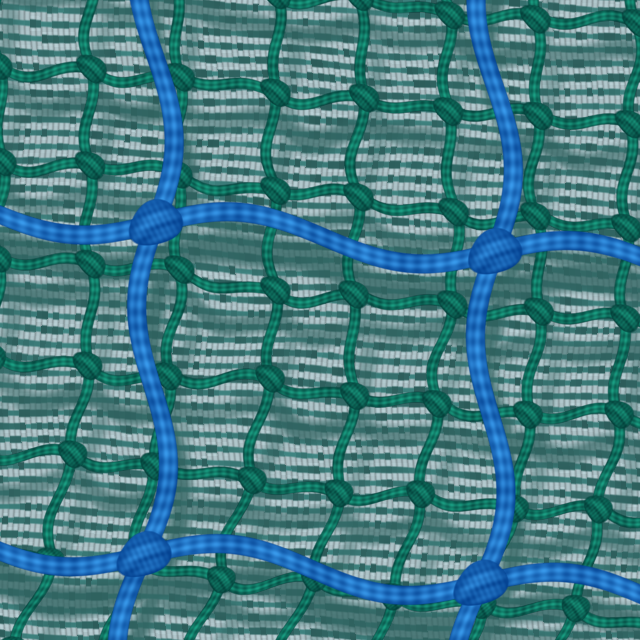
Give the GLSL for this pattern, as a WebGL 2 fragment shader.

```glsl
#version 300 es
precision highp float;
// Draws a wide blue rope net over a fine green knotted net, on a pale ribbed mesh with soft shadows.
uniform vec2 u_resolution;
out vec4 fragColor;

const float PI = 3.14159265;
const vec2 BLUE_CELL = vec2(0.53, 0.52);
const vec2 GREEN_CELL = vec2(0.1415, 0.1535);
const vec3 BLUE_SWAY = vec3(0.0, 0.0, 0.055);    // jitter, bow, swing
const vec3 GREEN_SWAY = vec3(0.14, -0.12, -0.045);
const vec3 BLUE_DARK = vec3(0.01, 0.25, 0.56);
const vec3 BLUE_LIGHT = vec3(0.22, 0.60, 0.92);
const vec3 GREEN_DARK = vec3(0.01, 0.24, 0.22);
const vec3 GREEN_LIGHT = vec3(0.10, 0.62, 0.51);
const vec3 MESH_LIGHT = vec3(0.70, 0.79, 0.81);
const vec3 MESH_GAP = vec3(0.20, 0.42, 0.41);
const vec3 SHADOW = vec3(0.19, 0.39, 0.38);

float hash(vec2 p) {
    p = fract(p * vec2(0.1031, 0.1137));
    p += dot(p, p.yx + 33.33);
    return fract((p.x + p.y) * p.x * 91.7);
}

float ripple(vec2 p) {
    return (sin(p.x * 13.0 + 4.0 * sin(p.y * 9.0)) + sin(p.x * 29.0 - p.y * 17.0)) * 0.5;
}

// Sideways drift of one cord, in cells; jitter sits at the knots, bow and swing between them.
float wander(float s, float line, float seed, vec3 sway) {
    float i = floor(s), u = fract(s);
    float a = hash(vec2(i, line) + seed), b = hash(vec2(i + 1.0, line) + seed);
    float bow = hash(vec2(line, i) + seed + 7.0) - 0.15;
    return sway.x * (mix(a, b, u * u * (3.0 - 2.0 * u)) - 0.5)
         + sway.y * bow * sin(PI * u) + sway.z * sin(2.0 * PI * u);
}

// Signed distances to the nearest vertical (x) and horizontal (y) cord.
vec2 netDistance(vec2 q, vec2 cell, float seed, vec3 sway) {
    vec2 line = round(q);
    vec2 drift = vec2(wander(q.y, line.x, seed, sway), wander(q.x, line.y, seed + 19.0, sway));
    return (q - line - drift) * cell;
}

// Offset from the nearest knot centre.
vec2 knotOffset(vec2 q, vec2 cell, float seed, vec3 sway) {
    vec2 k = round(q);
    vec2 drift = vec2(wander(k.y, k.x, seed, sway), wander(k.x, k.y, seed + 19.0, sway));
    return (q - k - drift) * cell;
}

// Lattice coordinates, sheared by the slope and leaning left near the bottom.
vec2 lattice(vec2 p, vec2 origin, vec2 cell, float slope, float bend) {
    float low = max(0.58 - p.y, 0.0);
    vec2 o = p - origin;
    return vec2(o.x + bend * low * low, o.y + slope * o.x) / cell;
}
vec2 blueLattice(vec2 p) { return lattice(p, vec2(0.243, 0.651), BLUE_CELL, 0.085, 0.09); }
vec2 greenLattice(vec2 p) { return lattice(p, vec2(-0.002, 0.909), GREEN_CELL, 0.107, 0.33); }

// Round braided cord: d across, s along.
vec3 drawCord(vec3 under, float d, float s, float w, vec3 dark, vec3 light, float px) {
    float t = clamp(d / w, -1.0, 1.0), k = s / w * 1.9;
    float braid = sin(k + 3.5 * t) * sin(k * 1.13 - 3.5 * t);
    float tone = sqrt(1.0 - t * t) * (0.62 + 0.32 * braid) + 0.08 * sin(k * 0.37);
    return mix(under, mix(dark, light, clamp(tone, 0.0, 1.0)), 1.0 - smoothstep(w - px, w + px, abs(d)));
}

// Tilted lump of wound strands.
vec3 drawKnot(vec3 under, vec2 o, vec2 radius, float tilt, vec3 dark, vec3 light, float px) {
    float c = cos(tilt), s = sin(tilt), edge = px / radius.y;
    vec2 n = vec2(c * o.x + s * o.y, c * o.y - s * o.x) / radius;
    float r = length(n) * (1.0 + 0.07 * sin(3.0 * atan(n.y, n.x) + 1.0));
    float strands = sin(7.0 * n.y + 3.0 * n.x * n.x) * 0.5 + 0.5;
    float fibre = sin(17.0 * n.x + 8.0 * n.y) * sin(13.0 * n.x - 9.0 * n.y);
    float tone = sqrt(max(1.0 - r * r, 0.0)) * (0.3 + 0.4 * strands + 0.18 * fibre) + 0.1 * n.y;
    return mix(under, mix(dark, light, clamp(tone, 0.0, 1.0)), 1.0 - smoothstep(1.0 - edge, 1.0 + edge, r));
}

vec3 drawNet(vec3 color, vec2 p, vec2 q, vec2 cell, float seed, vec3 sway, float w,
             vec2 knot, float tilt, vec3 dark, vec3 light, float px) {
    vec2 d = netDistance(q, cell, seed, sway);
    color = drawCord(color, d.x, p.y, w, dark, light, px);
    color = drawCord(color, d.y, p.x, w, dark, light, px);
    return drawKnot(color, knotOffset(q, cell, seed, sway), knot, tilt, dark, light, px);
}

// Pale ribs with fine upright stitches and ragged gaps.
vec3 drawMesh(vec2 p) {
    float row = 46.0 * (p.y + 0.05 * p.x + 0.004 * ripple(p * 0.8));
    float column = p.x * 115.0 + 0.6 * sin(p.y * 21.0);
    float rough = hash(vec2(floor(column), floor(row)) + 40.0);
    float rib = smoothstep(0.14, 0.32, abs(fract(row) - 0.5) + 0.14 * (rough - 0.5));
    float stitch = 0.5 + 0.5 * cos(2.0 * PI * column);
    vec3 thread = MESH_LIGHT * (1.04 - 0.2 * stitch * stitch - 0.08 * rough);
    return mix(MESH_GAP * (0.85 + 0.4 * rough), thread, rib);
}

void main() {
    vec2 p = gl_FragCoord.xy / u_resolution;
    float px = 1.0 / min(u_resolution.x, u_resolution.y);
    vec3 color = drawMesh(p);
    // Soft shadows fall below both nets
    vec2 caster = p + vec2(-0.02, 0.053) + vec2(0.006, 0.009) * ripple(p);
    vec2 g = abs(netDistance(greenLattice(caster), GREEN_CELL, 3.0, GREEN_SWAY));
    vec2 b = abs(netDistance(blueLattice(caster), BLUE_CELL, 5.0, BLUE_SWAY));
    float shade = max(1.0 - smoothstep(0.006, 0.026, g.y), 0.55 * (1.0 - smoothstep(0.003, 0.022, g.x)));
    shade = max(shade * (0.8 + 0.2 * ripple(p.yx)), 1.0 - smoothstep(0.012, 0.036, min(b.x + 0.008, b.y)));
    color = mix(color, SHADOW, 0.78 * shade);
    // Green net first, blue net on top
    color = drawNet(color, p, greenLattice(p), GREEN_CELL, 3.0, GREEN_SWAY, 0.0085,
                    vec2(0.025, 0.019), -0.6, GREEN_DARK, GREEN_LIGHT, px);
    color = drawNet(color, p, blueLattice(p), BLUE_CELL, 5.0, BLUE_SWAY, 0.0150,
                    vec2(0.044, 0.033), 0.55, BLUE_DARK, BLUE_LIGHT, px);
    fragColor = vec4(color, 1.0);
}
```
